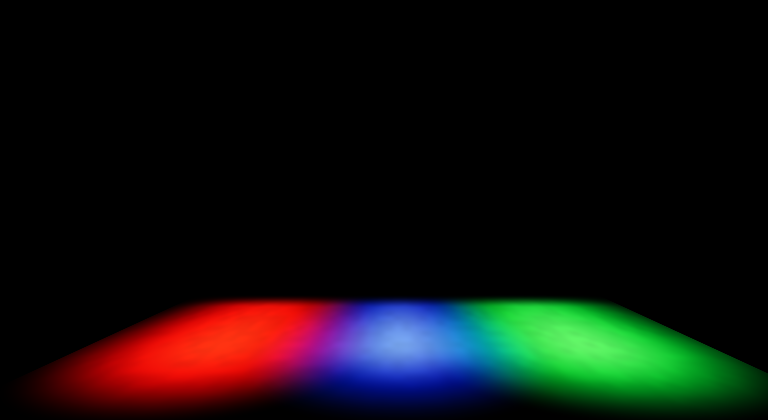
This background is drawn by a WebGL 2 fragment shader. Its source:

```glsl
#version 300 es
precision highp float;

uniform vec2 u_resolution;
out vec4 outColor;

// Floor, in canvas heights from the canvas centre
const vec2 VANISHING_POINT = vec2(0.033, 0.017);
const float FLOOR_HALF_WIDTH = 2.17;
const float BACK_EDGE = 0.218;
const float BACK_SOFT_END = 0.25;

// Lamps, in floor units
const float LAMP_DROP = 0.338;
const float BACK_REACH = 0.7;
const float FRONT_REACH = 0.41;
const float LAMP_X[3] = float[](-1.24, 0.02, 1.30);
const float LAMP_RADIUS[3] = float[](1.0, 0.92, 1.05);
const vec3 RIM_COLOR[3] = vec3[](
    vec3(0.92, 0.0, 0.01), vec3(0.0, 0.07, 0.72), vec3(0.0, 0.78, 0.15));
const vec3 CORE_COLOR[3] = vec3[](
    vec3(1.0, 0.20, 0.07), vec3(0.46, 0.64, 0.93), vec3(0.38, 0.95, 0.40));
const float RIM_START = 0.4;
const float RIM_END = 1.13;
const float CORE_END = 0.72;

const vec2 GRAIN_SCALE = vec2(14.0, 24.0);
const float GRAIN_AMOUNT = 0.06;

float hash(vec2 p) {
    return fract(sin(dot(p, vec2(127.1, 311.7))) * 43758.5453);
}

float valueNoise(vec2 p) {
    vec2 cell = floor(p);
    vec2 f = fract(p);
    f = f * f * (3.0 - 2.0 * f);
    float low = mix(hash(cell), hash(cell + vec2(1.0, 0.0)), f.x);
    float high = mix(hash(cell + vec2(0.0, 1.0)), hash(cell + vec2(1.0)), f.x);
    return mix(low, high, f.y);
}

// Saturated rim blending into a pale core
vec3 lampLight(int i, vec2 ground) {
    float reach = ground.y < 0.0 ? BACK_REACH : FRONT_REACH;
    vec2 offset = vec2((ground.x - LAMP_X[i]) / LAMP_RADIUS[i], ground.y / reach);
    float d = length(offset);
    float glow = 1.0 - smoothstep(RIM_START, RIM_END, d);
    float core = 1.0 - smoothstep(0.0, CORE_END, d);
    return glow * mix(RIM_COLOR[i], CORE_COLOR[i], core);
}

// Trapezoid coverage: crisp sides, soft back edge
float floorMask(float x, float drop) {
    float pixel = 1.0 / (u_resolution.y * drop);
    float sides = 1.0 - smoothstep(-pixel, pixel, abs(x) - FLOOR_HALF_WIDTH);
    return sides * smoothstep(BACK_EDGE, BACK_SOFT_END, drop);
}

void main() {
    vec2 p = (gl_FragCoord.xy - 0.5 * u_resolution) / u_resolution.y;

    // Perspective: sideways position and logarithmic nearness
    float drop = max(VANISHING_POINT.y - p.y, 0.001);
    vec2 ground = vec2((p.x - VANISHING_POINT.x) / drop, log(drop / LAMP_DROP));

    vec3 light = vec3(0.0);
    for (int i = 0; i < 3; i++) {
        light += lampLight(i, ground);
    }

    // Faint mottling of the floor
    float grain = valueNoise(ground * GRAIN_SCALE) - 0.5;
    light *= 1.0 + GRAIN_AMOUNT * grain;

    outColor = vec4(min(light * floorMask(ground.x, drop), 1.0), 1.0);
}
```
